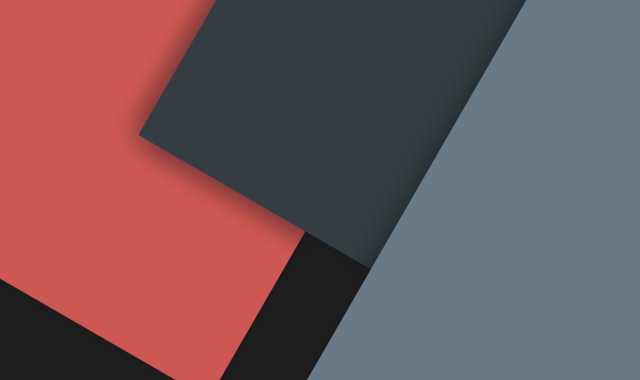
Write a Shadertoy shader that draws this background.

```glsl
const vec3 CHARCOAL = vec3(0.130, 0.129, 0.129);
const vec3 CORAL = vec3(0.804, 0.341, 0.320);
const vec3 SLATE = vec3(0.202, 0.245, 0.259);
const vec3 STEEL = vec3(0.406, 0.474, 0.530);
const vec3 SHADOW = vec3(0.080, 0.070, 0.085);

// Coverage of a corner whose two edge distances are positive inside
float cornerMask(vec2 inside, float softness) {
    vec2 edge = smoothstep(-softness, softness, inside);
    return edge.x * edge.y;
}

// Lay a sheet of paper over the base, with a soft shadow beneath it
vec3 addSheet(vec3 base, vec3 sheet, vec2 inside, float blur, float strength, float pixel) {
    vec3 shaded = mix(base, SHADOW, strength * cornerMask(inside, blur));
    return mix(shaded, sheet, cornerMask(inside, pixel));
}

void mainImage(out vec4 fragColor, in vec2 fragCoord) {
    vec2 p = fragCoord / iResolution.y;
    float pixel = 0.75 / iResolution.y;

    // Axes tilted by thirty degrees: x across the sheets, y along them
    float tilt = radians(30.0);
    vec2 across = vec2(cos(tilt), -sin(tilt));
    vec2 along = vec2(sin(tilt), cos(tilt));
    vec2 q = vec2(dot(p, across), dot(p, along));

    // Distances inside each sheet; the steel one has a single edge
    vec2 coralInside = vec2(0.5005 - q.x, q.y - 0.231);
    vec2 slateInside = vec2(q.x + 0.007, q.y - 0.7405);
    vec2 steelInside = vec2(q.x - 0.6995, 1.0);

    // Stack from bottom to top
    vec3 color = CHARCOAL;
    color = addSheet(color, CORAL, coralInside, 0.085, 0.75, pixel);
    color = addSheet(color, SLATE, slateInside, 0.085, 0.75, pixel);
    color = addSheet(color, STEEL, steelInside, 0.085, 0.70, pixel);
    fragColor = vec4(color, 1.0);
}
```
